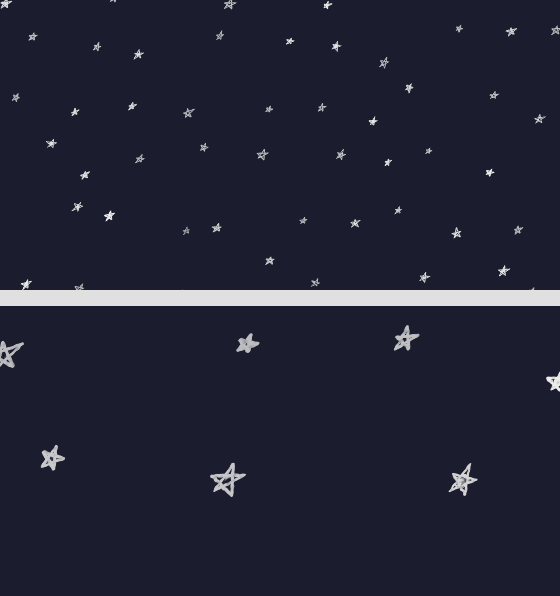
Top, the full canvas; bottom, a detail of the centre.
Reproduce this pattern procedurally as a Shadertoy shader.

```glsl
// Night sky of small hand-sketched white stars on dark navy.
// A jittered grid places one star per cell; each is five wobbly strokes
// joined as a pentagram, with a scribbled, grainy core.

#define CELL 0.2            // grid spacing, in canvas heights
#define JITTER 0.66         // share of the cell a star may wander in
#define RADIUS_MIN 0.0105
#define RADIUS_MAX 0.0185
#define STROKE 0.0019       // half width of a pen stroke
#define WOBBLE 0.0016       // shake of the hand
#define SLANT 0.3           // lean to the right
#define GRAIN 190.0         // noise cells per canvas height
#define NAVY vec3(0.106, 0.110, 0.175)
#define CHALK vec3(0.95, 0.95, 0.94)

const float TAU = 6.2831853;

vec2 hash2(vec2 p) {
    vec3 q = fract(p.xyx * vec3(0.1031, 0.1030, 0.0973));
    q += dot(q, q.yzx + 33.33);
    return fract((q.xx + q.yz) * q.zy);
}

float gradientNoise(vec2 p) {
    vec2 i = floor(p), f = fract(p);
    vec2 u = f * f * (3.0 - 2.0 * f);
    vec2 o = vec2(0.0, 1.0);
    float a = dot(hash2(i) * 2.0 - 1.0, f);
    float b = dot(hash2(i + o.yx) * 2.0 - 1.0, f - o.yx);
    float c = dot(hash2(i + o) * 2.0 - 1.0, f - o);
    float d = dot(hash2(i + 1.0) * 2.0 - 1.0, f - 1.0);
    return mix(mix(a, b, u.x), mix(c, d, u.x), u.y);
}

float segmentDistance(vec2 p, vec2 a, vec2 b) {
    vec2 pa = p - a, ba = b - a;
    return length(pa - ba * clamp(dot(pa, ba) / dot(ba, ba), 0.0, 1.0));
}

// Star tip number k, uneven in length and angle
vec2 starTip(float k, float radius, vec2 id) {
    k = mod(k, 5.0);
    vec2 h = hash2(id * 7.0 + k * 13.7 + 3.0) - 0.5;
    float angle = TAU * k / 5.0 + 0.35 * h.x;
    return radius * (1.0 + 0.45 * h.y) * vec2(sin(angle), cos(angle));
}

// Coverage of one sketched star centred at the origin
float sketchedStar(vec2 p, vec2 id, float pixel) {
    vec2 traits = hash2(id + 41.0);
    vec2 style = hash2(id + 87.0);
    float radius = mix(RADIUS_MIN, RADIUS_MAX, traits.x);
    float turn = 0.6 * (traits.y - 0.5);
    p.x -= SLANT * p.y;
    p = mat2(cos(turn), sin(turn), -sin(turn), cos(turn)) * p;

    vec2 g = p * GRAIN + id * 17.0;
    float grain = gradientNoise(g);
    p += WOBBLE * vec2(grain, gradientNoise(g + 51.0));

    // Pen strokes from every tip to the next but one
    float d = 1.0;
    for (float k = 0.0; k < 5.0; k++)
        d = min(d, segmentDistance(p, starTip(k, radius, id), starTip(k + 2.0, radius, id)));
    float ink = 1.0 - smoothstep(-pixel, pixel, d - STROKE * (0.75 + 0.5 * style.x));

    // Scribbled core, from hollow to nearly solid
    float core = 1.0 - smoothstep(-pixel, pixel, length(p) - 0.45 * radius);
    float scribble = smoothstep(-0.2, 0.2, grain + 0.9 * style.y - 0.4);
    ink = max(ink, core * scribble);
    return ink * (0.9 + 0.4 * min(grain, 0.0)) * mix(0.8, 1.1, style.y);
}

void mainImage(out vec4 fragColor, in vec2 fragCoord) {
    vec2 uv = fragCoord / iResolution.y;
    float pixel = 0.6 / iResolution.y;

    // Rows slide sideways so columns do not line up
    vec2 grid = uv / CELL + vec2(0.0, 0.3);
    float row = floor(grid.y);
    grid.x += hash2(vec2(row, 5.0)).x + 20.0;
    vec2 id = vec2(floor(grid.x), row + 9.0);

    vec2 center = 0.5 + JITTER * (hash2(id) - 0.5);
    float ink = sketchedStar((fract(grid) - center) * CELL, id, pixel);
    fragColor = vec4(mix(NAVY, CHALK, clamp(ink, 0.0, 1.0)), 1.0);
}
```
